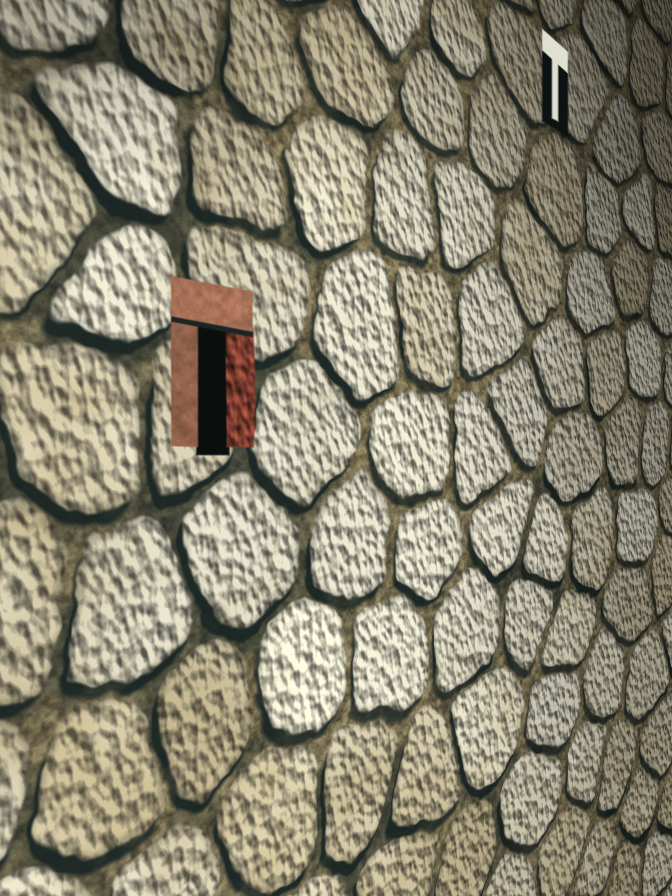
This texture is drawn by a Shadertoy shader. Its source:

```glsl
// A raking view along a sunlit wall of rough polygonal stones with two small windows.
const vec2  VANISH = vec2(1.24, 0.49);      // vanishing point, in canvas heights
const vec2  STONE_FREQ = vec2(5.5, 5.1);    // stones per unit of wall
const vec2  CHIP_FREQ = vec2(56.0, 37.0);   // chisel marks per unit of wall
const vec2  SHADOW_STEP = vec2(0.045, 0.085);
const float JITTER = 0.58;
const float JOINT = 0.045;
const float ROUNDING = 17.0;
const float RELIEF = 1.0;
const vec3  PALE = vec3(0.80, 0.785, 0.705);
const vec3  TAN = vec3(0.67, 0.625, 0.495);
const vec3  MORTAR = vec3(0.47, 0.43, 0.315);
const vec3  SHADE = vec3(0.10, 0.145, 0.14);
const vec3  BRICK = vec3(0.61, 0.41, 0.32);
const vec3  RED_BRICK = vec3(0.47, 0.23, 0.18);
const vec3  WHITE = vec3(0.88, 0.88, 0.82);

vec2 hash2(vec2 p) {
    return fract(sin(vec2(dot(p, vec2(127.1, 311.7)), dot(p, vec2(269.5, 183.3)))) * 43758.5);
}

// Smooth value noise
float noise(vec2 p) {
    vec2 i = floor(p), f = fract(p);
    f = f * f * (3.0 - 2.0 * f);
    return mix(mix(hash2(i).x, hash2(i + vec2(1, 0)).x, f.x),
               mix(hash2(i + vec2(0, 1)).x, hash2(i + vec2(1, 1)).x, f.x), f.y);
}

float layers(vec2 p) {
    return 0.55 * noise(p) + 0.3 * noise(p * 2.1 + 7.0) + 0.15 * noise(p * 4.3 + 19.0);
}

// Distance to the nearest cell point: scooped pits with sharp ridges
float cellular(vec2 p) {
    vec2 base = floor(p);
    float nearest = 4.0;
    for (int y = -1; y <= 1; y++)
    for (int x = -1; x <= 1; x++) {
        vec2 cell = base + vec2(x, y);
        nearest = min(nearest, distance(p, cell + hash2(cell)));
    }
    return nearest;
}

float chipHeight(vec2 wall) {
    vec2 c = wall * CHIP_FREQ;
    c.x += 0.35 * c.y;
    return cellular(c) + 0.35 * cellular(c * 2.2 + 5.0) + 0.9 * layers(c * 0.45);
}

// Staggered rows of jittered stone centres
vec2 site(vec2 cell) {
    return cell + 0.5 + JITTER * (hash2(cell) - 0.5) + vec2(0.5 * mod(cell.y, 2.0), 0.0);
}

// x: rounded distance to the joint, yz: cell of the stone
vec3 stones(vec2 q) {
    vec2 base = floor(q), id = base, centre = base;
    float nearest = 1e3, total = 0.0;
    for (int y = -2; y <= 2; y++)
    for (int x = -2; x <= 2; x++) {
        vec2 cell = base + vec2(x, y), s = site(cell);
        float d = distance(q, s);
        if (d < nearest) { nearest = d; id = cell; centre = s; }
    }
    for (int y = -2; y <= 2; y++)
    for (int x = -2; x <= 2; x++) {
        vec2 s = site(base + vec2(x, y)), across = s - centre;
        if (dot(across, across) > 1e-4)
            total += exp(-ROUNDING * dot(0.5 * (s + centre) - q, normalize(across)));
    }
    return vec3(-log(total) / ROUNDING, id);
}

// Coverage of an upright block between two corners, its top leaning down to the right
float block(vec2 p, vec2 low, vec2 high, float lean) {
    p.y += lean * (p.x - low.x);
    vec2 d = abs(p - 0.5 * (low + high)) - 0.5 * (high - low);
    return 1.0 - smoothstep(-0.0015, 0.0015, max(d.x, d.y));
}

void mainImage(out vec4 fragColor, in vec2 fragCoord) {
    vec2 p = fragCoord / iResolution.y;

    // Wall plane in perspective
    float depth = max(VANISH.x - p.x, 0.1) / VANISH.x;
    vec2 wall = vec2(1.77 * pow(depth, -0.7), (p.y - VANISH.y) / depth);
    vec2 wobble = vec2(layers(wall * 21.0), layers(wall * 21.0 + 40.0)) - 0.5;
    vec2 q = wall * STONE_FREQ + 0.13 * wobble + vec2(0.2, 20.3);

    // Stone shapes and the shadows they throw down and to the left
    vec3 stone = stones(q);
    float edge = stone.x - JOINT;
    float face = smoothstep(-0.012, 0.02, edge);
    float shadow = smoothstep(-0.015, 0.035, stones(q + SHADOW_STEP).x - JOINT);

    // Chiselled faces
    vec2 rnd = hash2(stone.yz + 3.7);
    float slope = chipHeight(wall) - chipHeight(wall + vec2(0.0035, 0.0065));
    float stain = layers(wall * 13.0 + 11.0);
    float centreGlow = 1.0 - smoothstep(0.1, 0.5, distance(p, vec2(0.42, 0.52)));
    float paleness = clamp(0.9 * rnd.x + 0.45 * centreGlow + 0.9 * (stain - 0.5), 0.0, 1.0);
    vec3 stoneCol = mix(TAN, PALE, paleness) * (0.93 + 0.12 * rnd.y + RELIEF * clamp(slope, -0.5, 0.22));
    stoneCol *= mix(0.78, 1.0, smoothstep(0.0, 0.07, edge + 0.06 * (stain - 0.5)));

    // Gritty mortar with deep gaps, deepest at the left and below
    float grit = layers(wall * 95.0);
    float gap = smoothstep(0.38, 0.7, layers(wall * 9.0) + 0.25 - 0.5 * p.x - 0.18 * p.y);
    vec3 mortarCol = MORTAR * (0.45 + 1.1 * grit);
    mortarCol = mix(mortarCol, SHADE, clamp(0.78 * shadow + 0.55 * gap, 0.0, 0.95));
    vec3 col = mix(mortarCol, stoneCol, face);

    // Dimmer towards the far side and the upper corners
    col *= 1.0 - 0.3 * smoothstep(0.42, 0.76, p.x);
    col *= 1.0 - 0.5 * smoothstep(0.55, 1.2, p.x + 0.75 * (p.y - 0.55));
    col *= 1.0 - 0.25 * smoothstep(0.7, 1.0, p.y) * (1.0 - smoothstep(0.1, 0.6, p.x));

    // Brick window
    float wear = 0.8 + 0.4 * grit;
    col = mix(col, 0.4 * SHADE, block(p, vec2(0.219, 0.492), vec2(0.256, 0.645), 0.0));
    col = mix(col, BRICK * wear * 0.92, block(p, vec2(0.191, 0.502), vec2(0.221, 0.643), 0.03));
    col = mix(col, RED_BRICK * (wear + slope), block(p + 0.006 * wobble, vec2(0.252, 0.5), vec2(0.284, 0.631), 0.0));
    col = mix(col, SHADE, block(p, vec2(0.191, 0.641), vec2(0.282, 0.65), 0.19));
    col = mix(col, BRICK * wear * 1.08, block(p, vec2(0.191, 0.647), vec2(0.282, 0.692), 0.19));

    // Far window with a white frame
    col = mix(col, 0.5 * SHADE, block(p, vec2(0.605, 0.865), vec2(0.634, 0.95), 0.6));
    col = mix(col, WHITE, block(p, vec2(0.616, 0.868), vec2(0.623, 0.94), 0.5));
    col = mix(col, WHITE, block(p, vec2(0.605, 0.944), vec2(0.634, 0.968), 0.9));
    fragColor = vec4(clamp(col, 0.0, 1.0), 1.0);
}
```
